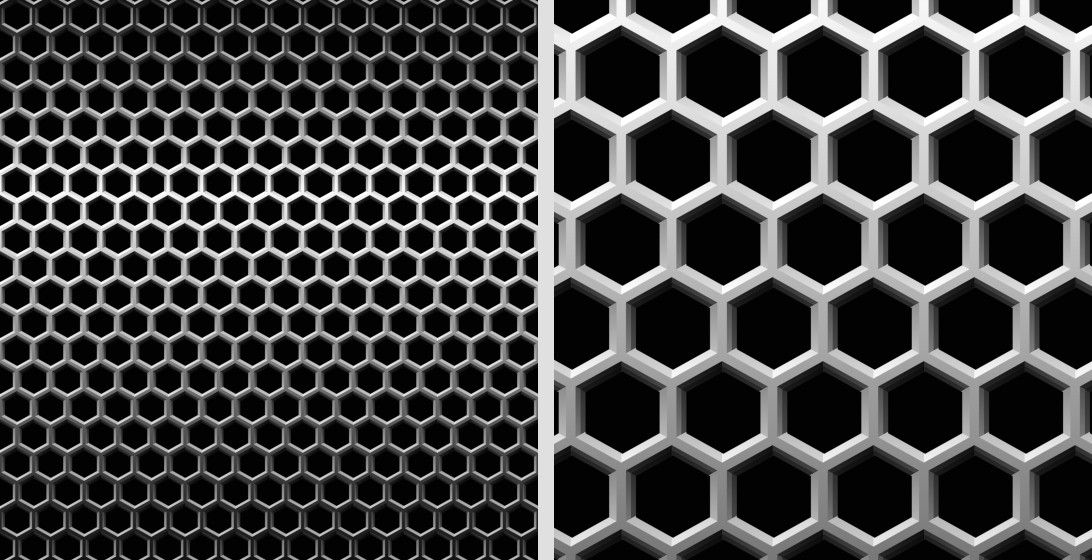
Left, the full canvas; right, a detail of the centre.
Give the GLSL for this pattern, as a Shadertoy shader.

```glsl
// Perforated metal sheet: a honeycomb of 16 columns by 20 rows of black holes.
// Each hole has six bevelled walls lit from one side; the flat web between
// the holes follows a vertical sheen. Whole cell counts make the sheet tile.

const float ROW_STEP = 0.8660254;          // row height in column widths
const vec2 CELLS = vec2(16.0, 20.0);       // columns, rows (rows stay even)
const float ROW_PHASE = 0.43;              // height of the first row of holes
const float OPENING = 0.453;               // apothem where the web ends
const float LEDGE = 0.41;                  // apothem of the step in the wall
const float HOLE = 0.367;                  // apothem of the black hole
const vec2 HOLE_SHIFT = vec2(0.013, -0.008);
const vec2 LIT_SIDE = vec2(0.45, -0.893);  // direction of the brightest wall
const vec3 HOLE_COLOUR = vec3(0.008);
const int SAMPLES = 3;

// Apothem of the pointy-topped hexagon that passes through p.
float hexRadius(vec2 p) {
    p = abs(p);
    return max(p.x, dot(p, vec2(0.5, ROW_STEP)));
}

// Position relative to the nearest centre of a hexagonal lattice.
vec2 hexCell(vec2 p) {
    vec2 period = vec2(1.0, 2.0 * ROW_STEP);
    vec2 a = p - period * floor(p / period + 0.5);
    vec2 b = p - period * (floor(p / period) + 0.5);
    return dot(a, a) < dot(b, b) ? a : b;
}

// Outward normal of the hexagon side facing p.
vec2 sideNormal(vec2 p) {
    float sector = radians(60.0);
    float angle = floor(atan(p.y, p.x) / sector + 0.5) * sector;
    return vec2(cos(angle), sin(angle));
}

// Coverage of a hexagon with a smoothed edge.
float hexMask(vec2 p, float apothem, float blur) {
    return 1.0 - smoothstep(-blur, blur, hexRadius(p) - apothem);
}

// Sheet brightness: a ridge at the given height, fading to both borders.
float sheen(float height, float ridge) {
    float away = height > ridge ? (height - ridge) / (1.0 - ridge)
                                : (ridge - height) / ridge;
    return pow(max(1.0 - away, 0.0), 1.2);
}

// Brightness of a bevelled wall at p inside its cell.
float wallShade(vec2 p, float glow, float blur) {
    float facing = dot(sideNormal(p), LIT_SIDE);
    float shade = 0.52 + 0.28 * facing - 0.35 * p.y;
    float ledge = hexMask(p - 0.5 * HOLE_SHIFT, LEDGE, blur);
    shade *= 1.0 - 0.4 * ledge * step(facing, 0.0);
    return shade * mix(0.8, 1.12, glow);
}

vec3 honeycomb(vec2 uv, float blur) {
    vec2 lattice = uv * CELLS * vec2(1.0, ROW_STEP);
    vec2 p = hexCell(lattice - vec2(0.0, ROW_PHASE * ROW_STEP));
    float glow = sheen(fract(uv.y), 0.665);

    float web = mix(0.08, 0.97, glow);
    float wall = wallShade(p, glow, blur);
    float metal = mix(web, wall, hexMask(p, OPENING, blur));
    float hole = hexMask(p - HOLE_SHIFT, HOLE, blur);
    return mix(vec3(metal), HOLE_COLOUR, hole);
}

void mainImage(out vec4 fragColor, in vec2 fragCoord) {
    float blur = 0.5 * CELLS.x / iResolution.x;
    vec3 colour = vec3(0.0);

    // Average a small grid of samples to smooth the wall corners too.
    for (int j = 0; j < SAMPLES; j++) {
        for (int i = 0; i < SAMPLES; i++) {
            vec2 jitter = (vec2(i, j) + 0.5) / float(SAMPLES) - 0.5;
            colour += honeycomb((fragCoord + jitter) / iResolution.xy, blur);
        }
    }
    colour /= float(SAMPLES * SAMPLES);
    fragColor = vec4(clamp(colour, 0.0, 1.0), 1.0);
}
```
